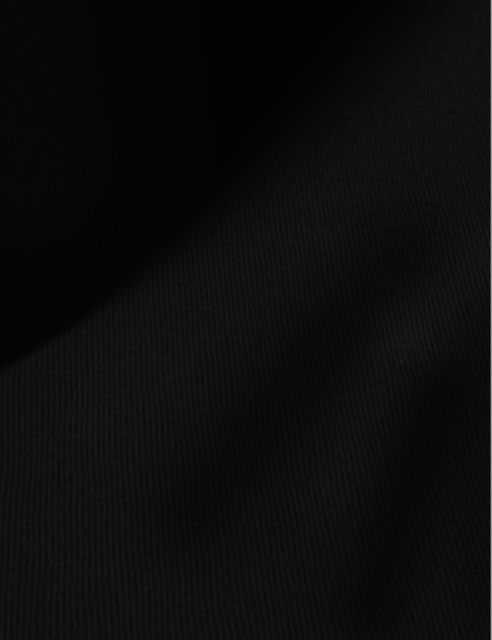
A Shadertoy shader for this texture:

```glsl
const vec3 SHADOW_COLOR = vec3(0.014, 0.013, 0.011);
const vec3 CLOTH_COLOR = vec3(0.071, 0.068, 0.061);
const vec3 LINT_COLOR = vec3(0.26, 0.25, 0.23);
const vec3 BORDER_COLOR = vec3(0.62);
const float WALE_PITCH = 0.0104;    // twill rib spacing, in canvas heights
const float WALE_CONTRAST = 0.30;
const float WALE_TILT = -0.05;
const float WALE_BEND = 0.50;
const float GRAIN_SCALE = 190.0;
const float GRAIN_CONTRAST = 0.40;
const float LINT_RADIUS = 0.0015;
const int LINT_COUNT = 14;
const float BORDER_WIDTH = 0.0022;

vec2 hash2(vec2 p) {
    vec3 q = fract(vec3(p.xyx) * vec3(0.1031, 0.1030, 0.0973));
    q += dot(q, q.yzx + 33.33);
    return fract((q.xx + q.yz) * q.zy);
}

float cornerGradient(vec2 cell, vec2 corner, vec2 local) {
    float angle = 6.2832 * hash2(cell + corner).x;
    return dot(vec2(cos(angle), sin(angle)), local - corner);
}

float gradientNoise(vec2 p) {
    vec2 cell = floor(p), f = fract(p);
    vec2 u = f * f * f * (f * (f * 6.0 - 15.0) + 10.0);
    vec2 e = vec2(0.0, 1.0);
    return mix(mix(cornerGradient(cell, e.xx, f), cornerGradient(cell, e.yx, f), u.x),
               mix(cornerGradient(cell, e.xy, f), cornerGradient(cell, e.yy, f), u.x), u.y);
}

// Soft band around the segment from a to b
float softBand(vec2 p, vec2 a, vec2 b, float width) {
    vec2 ab = b - a;
    float t = clamp(dot(p - a, ab) / dot(ab, ab), 0.0, 1.0);
    float d = length(p - a - ab * t) / width;
    return exp(-d * d);
}

// Cloth in front of the main fold: crisp edge at left, diffuse towards the top
float frontCloth(vec2 p) {
    float edge = 0.42 + 0.55 * p.x + 0.45 * p.x * p.x;
    float blur = mix(0.012, 0.15, smoothstep(0.05, 0.65, p.x));
    return smoothstep(-blur, blur, edge - p.y);
}

float foldLight(vec2 p, float front) {
    float light = 0.90 + 0.12 * gradientNoise(p * 3.0 + 4.0);
    light -= 0.42 * softBand(p, vec2(0.62, 0.60), vec2(0.30, 0.20), 0.075);
    light -= 0.50 * softBand(p, vec2(0.68, 0.38), vec2(0.58, 0.05), 0.065);
    light -= 0.25 * softBand(p, vec2(0.77, 0.48), vec2(0.75, 0.05), 0.08);
    light += 0.28 * softBand(p, vec2(0.78, 0.62), vec2(0.63, 0.47), 0.05);
    light += 0.18 * softBand(p, vec2(0.63, 0.47), vec2(0.52, 0.24), 0.05);
    light += 0.15 * softBand(p, vec2(0.50, 0.62), vec2(0.15, 0.36), 0.10);
    float back = 0.30 * softBand(p, vec2(0.0, 1.0), vec2(0.03, 0.75), 0.17);
    return mix(back, light, front);
}

// Bent twill ribs, broken up by the yarn
float twill(vec2 p) {
    float across = p.x + p.y * (WALE_TILT + WALE_BEND * p.x);
    across += 0.006 * gradientNoise(p * 9.0) + 0.0012 * gradientNoise(p * 70.0);
    float phase = across / WALE_PITCH;
    float resolved = 1.0 - smoothstep(0.35, 0.7, fwidth(phase));
    float strength = 0.75 + 0.7 * gradientNoise(p * 38.0 + 11.0);
    return resolved * strength * sin(6.2832 * phase);
}

float lint(vec2 p, vec2 canvas) {
    float amount = 0.0;
    for (int i = 0; i < LINT_COUNT; i++) {
        vec2 seed = vec2(float(i) * 7.3 + 2.0, 19.0);
        vec2 look = hash2(seed + 50.0);
        float radius = LINT_RADIUS * mix(0.6, 1.1, look.x);
        float d = length(p - hash2(seed) * canvas) / radius;
        amount += mix(0.15, 0.9, look.y * look.y) * exp(-d * d);
    }
    return min(amount, 1.0);
}

void mainImage(out vec4 fragColor, in vec2 fragCoord) {
    vec2 p = fragCoord / iResolution.y;
    vec2 canvas = vec2(iResolution.x / iResolution.y, 1.0);

    // Broad lighting
    float front = frontCloth(p);
    float light = max(foldLight(p, front), 0.0);

    // Weave and fine grain
    float ribFade = mix(0.35, 1.0, smoothstep(0.88, 0.60, p.y));
    float grain = gradientNoise(p * GRAIN_SCALE) + 0.5 * gradientNoise(p * GRAIN_SCALE * 0.45);
    float weave = 1.0 + WALE_CONTRAST * ribFade * twill(p) + GRAIN_CONTRAST * grain;
    vec3 color = SHADOW_COLOR + (CLOTH_COLOR - SHADOW_COLOR) * light * weave;

    // Stray lint and the pale right border
    color = mix(color, LINT_COLOR, lint(p, canvas) * front);
    float pixel = 1.0 / iResolution.y;
    float border = smoothstep(-0.5 * pixel, 0.5 * pixel, p.x - canvas.x + BORDER_WIDTH);
    color = mix(color, BORDER_COLOR, border);

    fragColor = vec4(max(color, 0.0), 1.0);
}
```
